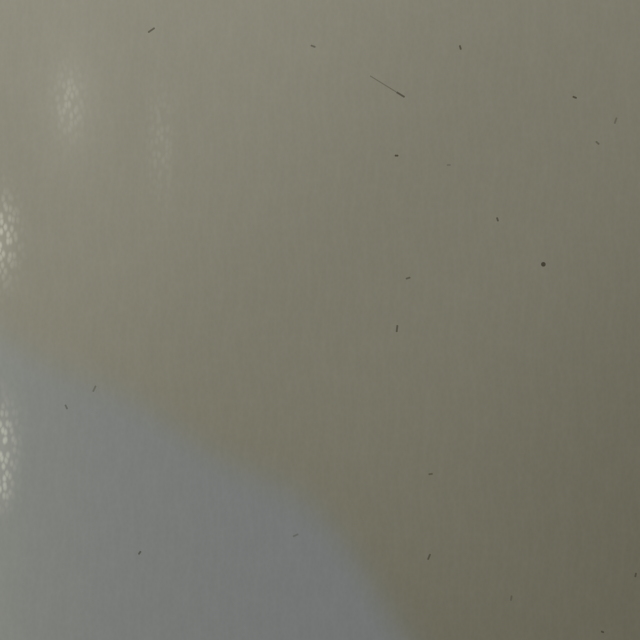
A Shadertoy shader for this texture:

```glsl
const vec3 WARM_TINT = vec3(0.0, -0.009, -0.066);
const vec3 COOL_GREY = vec3(0.462, 0.474, 0.468);
const vec3 SPECK_BROWN = vec3(0.23, 0.22, 0.17);
const vec3 GLINT_WHITE = vec3(0.74, 0.74, 0.68);
const int SPECK_COUNT = 20;

vec2 hash2(vec2 p) {
    vec3 q = fract(p.xyx * vec3(0.1031, 0.1030, 0.0973));
    q += dot(q, q.yzx + 33.33);
    return fract((q.xx + q.yz) * q.zy);
}

// Distance to the nearest jittered cell point
float cellular(vec2 p) {
    vec2 cell = floor(p), local = fract(p);
    float nearest = 2.0;
    for (int y = -1; y <= 1; y++)
        for (int x = -1; x <= 1; x++) {
            vec2 o = vec2(x, y);
            nearest = min(nearest, length(o + hash2(cell + o) - local));
        }
    return nearest;
}

float smoothMax(float a, float b, float k) {
    float h = max(k - abs(a - b), 0.0) / k;
    return max(a, b) + 0.25 * h * h * k;
}

float capsule(vec2 p, vec2 a, vec2 b) {
    vec2 ab = b - a;
    float t = clamp(dot(p - a, ab) / dot(ab, ab), 0.0, 1.0);
    return length(p - a - ab * t);
}

float spot(vec2 p, vec2 center, vec2 radius) {
    vec2 q = (p - center) / radius;
    return exp(-dot(q, q));
}

float inkMask(float dist, float radius, float soft) {
    return 1.0 - smoothstep(radius - soft, radius + soft, dist);
}

// Warm light falling off toward the lower right
vec3 warmSurface(vec2 p) {
    float level = 0.483 + dot(p - 0.5, vec2(-0.08, 0.09));
    level += 0.004 * sin(p.x * 9.0 + 2.0 * sin(p.y * 5.0));
    return level + WARM_TINT;
}

vec3 coolSurface(vec2 p) {
    vec3 edgeLight = vec3(0.045, 0.042, 0.022) * exp(-p.x * 5.0);
    return COOL_GREY + edgeLight + 0.03 * (0.2 - p.x) + 0.03 * (p.y - 0.2);
}

// Soft shadow with a bent upper edge
float shadowMask(vec2 p) {
    float upper = dot(p - vec2(0.0, 0.485), normalize(vec2(0.55, 1.0)));
    float side = dot(p - vec2(0.65, 0.0), normalize(vec2(1.5, 1.0)));
    float edge = smoothMax(upper, side, 0.06) + 0.006 * sin(p.x * 23.0);
    return 1.0 - smoothstep(-0.045, 0.035, edge);
}

// Faint upright fibres and cloudy unevenness
float grain(vec2 p) {
    float fine = cellular(p * vec2(170.0, 110.0)) - 0.5;
    float cloudy = cellular(p * vec2(42.0, 24.0)) - 0.5;
    float fibres = sin(p.x * 410.0 + 2.0 * sin(p.y * 31.0));
    return 0.011 * fine + 0.008 * cloudy + 0.0015 * fibres;
}

float glints(vec2 p) {
    float area = spot(p, vec2(0.0, 0.63), vec2(0.025, 0.06));
    area += spot(p, vec2(0.0, 0.31), vec2(0.022, 0.055));
    area += 0.7 * spot(p, vec2(0.0, 0.24), vec2(0.018, 0.03));
    area += 0.45 * spot(p, vec2(0.108, 0.84), vec2(0.022, 0.05));
    area += 0.2 * spot(p, vec2(0.25, 0.78), vec2(0.02, 0.08));
    float flecks = 1.0 - smoothstep(0.1, 0.6, cellular(p * vec2(125.0, 70.0)));
    return area * (0.22 + 0.6 * flecks);
}

float specks(vec2 p, float soft) {
    float ink = 0.0;
    for (int i = 0; i < SPECK_COUNT; i++) {
        float id = float(i);
        vec2 center = hash2(vec2(id, 7.3));
        vec2 kind = hash2(vec2(id, 41.7));
        float angle = 6.2832 * kind.x;
        vec2 reach = vec2(cos(angle), sin(angle)) * (0.001 + 0.004 * kind.y);
        float dist = capsule(p, center - reach, center + reach);
        ink = max(ink, inkMask(dist, 0.0014, soft) * mix(0.25, 0.75, kind.x));
    }
    return ink;
}

// One thin scratch, darkest at its lower end
float scratch(vec2 p, float soft) {
    vec2 start = vec2(0.579, 0.881), end = vec2(0.631, 0.849);
    float line = inkMask(capsule(p, start, end), 0.0008, soft);
    float tip = inkMask(capsule(p, mix(start, end, 0.8), end), 0.0014, soft);
    return max(0.35 * line, 0.65 * tip);
}

void mainImage(out vec4 fragColor, in vec2 fragCoord) {
    vec2 uv = fragCoord / iResolution.xy;
    float soft = max(0.0013, 0.7 / iResolution.y);

    vec3 color = mix(warmSurface(uv), coolSurface(uv), shadowMask(uv));
    color += grain(uv);
    color += 0.025 * spot(uv, vec2(0.11, 0.84), vec2(0.06, 0.12));
    color = mix(color, GLINT_WHITE, clamp(glints(uv), 0.0, 1.0));

    float nick = 0.85 * inkMask(length(uv - vec2(0.849, 0.587)), 0.0035, soft);
    float ink = max(max(specks(uv, soft), scratch(uv, soft)), nick);
    color = mix(color, SPECK_BROWN, ink);
    fragColor = vec4(color, 1.0);
}
```
